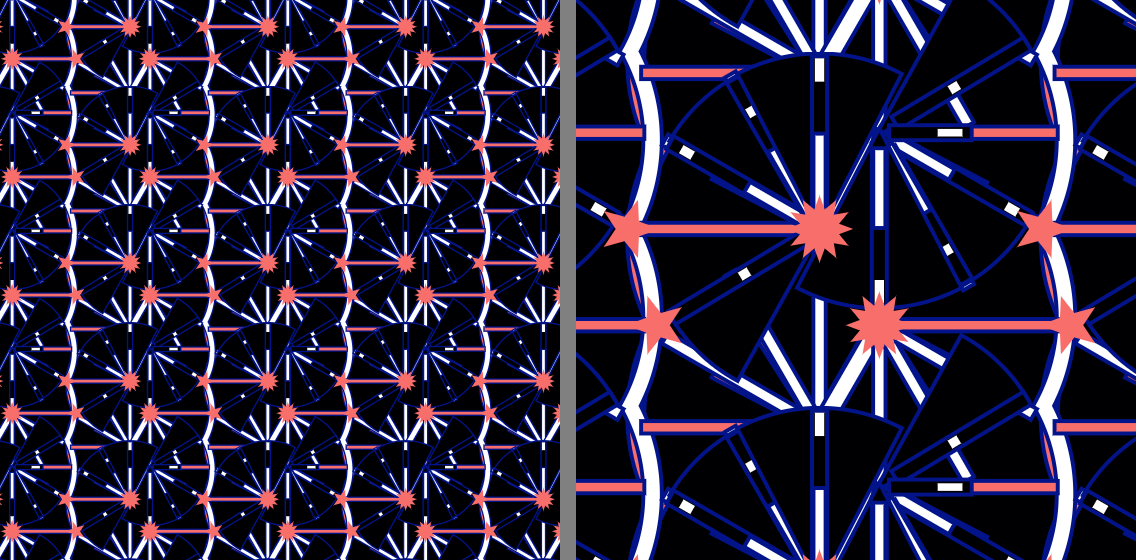
Left, the full canvas; right, a detail of the centre.
Give the GLSL for this pattern, as a Shadertoy shader.

```glsl
// Interlocking fans on black: white and coral spokes, scalloped rims and stars,
// partly hidden by black wedges with navy outlines. Each cell holds two fans of
// each kind, one the half-turn of the other, painted back to front with SDFs.

const float SPAN = 1152.0;               // design units across the canvas
const vec2 CELL = vec2(283.5, 243.0);    // repeat size in design units
const float EDGE = 2.7;                  // navy outline width
const vec3 BLACK = vec3(0.0, 0.0, 0.008);
const vec3 NAVY = vec3(0.01, 0.08, 0.54);
const vec3 WHITE = vec3(1.0);
const vec3 CORAL = vec3(0.97, 0.43, 0.42);

vec2 wrapCell(vec2 p) {
    return mod(p + 0.5 * CELL, CELL) - 0.5 * CELL;
}

vec2 alongAxis(vec2 p, float degrees) {
    float a = radians(degrees);
    vec2 dir = vec2(cos(a), sin(a));
    return vec2(dot(p, dir), dot(p, vec2(-dir.y, dir.x)));
}

float barDistance(vec2 p, float degrees, float from, float to, float halfWidth) {
    vec2 v = alongAxis(p, degrees);
    vec2 d = abs(v - vec2(0.5 * (from + to), 0.0)) - vec2(0.5 * (to - from), halfWidth);
    return max(d.x, d.y);
}

float wedgeDistance(vec2 p, float degrees, float halfAngle, float radius) {
    vec2 v = alongAxis(p, degrees);
    float h = radians(halfAngle);
    return max(length(v) - radius, abs(v.y) * cos(h) - v.x * sin(h));
}

float starDistance(vec2 p, float points, float radius) {
    float slice = 6.2831853 / points;
    float a = abs(mod(atan(p.y, p.x) + 0.5 * slice, slice) - 0.5 * slice);
    vec2 v = length(p) * vec2(cos(a), sin(a));
    return dot(v - vec2(radius, 0.0), vec2(0.35, 0.937));
}

// Column of arcs, two per cell height, around centres at x = 0
float rimDistance(vec2 p, float radius, float halfWidth) {
    float pitch = 0.5 * CELL.y;
    vec2 q = vec2(mod(p.x, CELL.x), mod(p.y + 0.5 * pitch, pitch) - 0.5 * pitch);
    return abs(length(q) - radius) - halfWidth;
}

float cover(float d, float px) {
    return clamp(0.5 - d / px, 0.0, 1.0);
}

vec3 paint(vec3 under, vec3 fill, float d, float px) {
    vec3 outlined = mix(under, NAVY, cover(d - EDGE, px));
    return mix(outlined, fill, cover(d, px));
}

// Five spokes: a thick link, three white ones, one coral out to the rim
vec3 paintSpokes(vec3 col, vec2 q, float px) {
    for (int k = 0; k < 5; k++) {
        float angle = 60.0 + 30.0 * float(k);
        float reach = k == 0 ? 80.0 : 121.0;
        float halfWidth = k == 0 ? 5.0 : 2.9;
        if (k == 2 || k == 3)
            col = paint(col, CORAL, barDistance(q, angle + 2.5, 4.0, 80.0, 2.6), px);
        col = paint(col, k == 4 ? CORAL : WHITE, barDistance(q, angle, 0.0, reach, halfWidth), px);
    }
    return col;
}

// Slit in a wedge: white up to "lit", then dark with one white dash
vec3 paintSlit(vec3 col, vec2 q, float angle, float lit, float dash, float dashHalf, float px) {
    col = paint(col, BLACK, barDistance(q, angle, 14.0, 117.0, 3.8), px);
    if (lit > 0.0)
        col = paint(col, WHITE, barDistance(q, angle, 12.0, lit, 2.8), px);
    return mix(col, WHITE, cover(barDistance(q, angle, dash - dashHalf, dash + dashHalf, 3.2), px));
}

vec3 paintWedges(vec3 col, vec2 q, float px) {
    col = paint(col, BLACK, wedgeDistance(q, 226.0, 15.0, 117.0), px);
    col = paintSlit(col, q, 211.0, 0.0, 60.0, 3.5, px);
    col = paint(col, BLACK, wedgeDistance(q, 133.5, 15.5, 118.0), px);
    col = paintSlit(col, q, 150.0, 56.0, 105.0, 4.5, px);
    col = paintSlit(col, q, 120.0, 62.0, 93.0, 3.5, px);
    col = paint(col, BLACK, wedgeDistance(q, 90.0, 27.3, 119.0), px);
    return paintSlit(col, q, 90.0, 64.0, 109.0, 8.0, px);
}

void mainImage(out vec4 fragColor, in vec2 fragCoord) {
    float px = SPAN / iResolution.y;
    vec2 p = fragCoord * px - vec2(384.0, 768.0);

    // Hubs; the right-hand pair is turned by 180 degrees
    vec2 leftHub = wrapCell(p - vec2(167.0, -157.0));
    vec2 leftLow = wrapCell(p - vec2(167.0, -293.0));
    vec2 rightHub = -wrapCell(p - vec2(208.0, -223.0));
    vec2 rightHigh = -wrapCell(p - vec2(208.0, -91.0));

    // Scalloped rims, coral behind white
    vec3 col = BLACK;
    col = paint(col, CORAL, rimDistance(vec2(167.0 - p.x, p.y + 42.0), 126.0, 4.5), px);
    col = paint(col, WHITE, rimDistance(p - vec2(208.0, -96.0), 128.0, 5.0), px);

    // Spokes
    col = paintSpokes(col, leftLow, px);
    col = paintSpokes(col, rightHigh, px);
    col = paintSpokes(col, leftHub, px);
    col = paintSpokes(col, rightHub, px);

    // Wedges
    col = paintWedges(col, rightHigh, px);
    col = paint(col, BLACK, barDistance(rightHigh, 180.0, 8.0, 62.0, 3.8), px);
    col = mix(col, WHITE, cover(barDistance(rightHigh, 180.0, 40.0, 57.0, 2.6), px));
    col = paintWedges(col, leftHub, px);

    // Stars at the hubs and where the coral spokes meet the rims
    vec2 rimOffset = vec2(131.0, 0.0);
    col = mix(col, CORAL, cover(starDistance(leftHub, 12.0, 23.0), px));
    col = mix(col, CORAL, cover(starDistance(rightHub, 12.0, 23.0), px));
    col = mix(col, CORAL, cover(starDistance(wrapCell(leftHub + rimOffset), 5.0, 21.0), px));
    col = mix(col, CORAL, cover(starDistance(wrapCell(rightHub + rimOffset), 5.0, 21.0), px));

    fragColor = vec4(col, 1.0);
}
```
